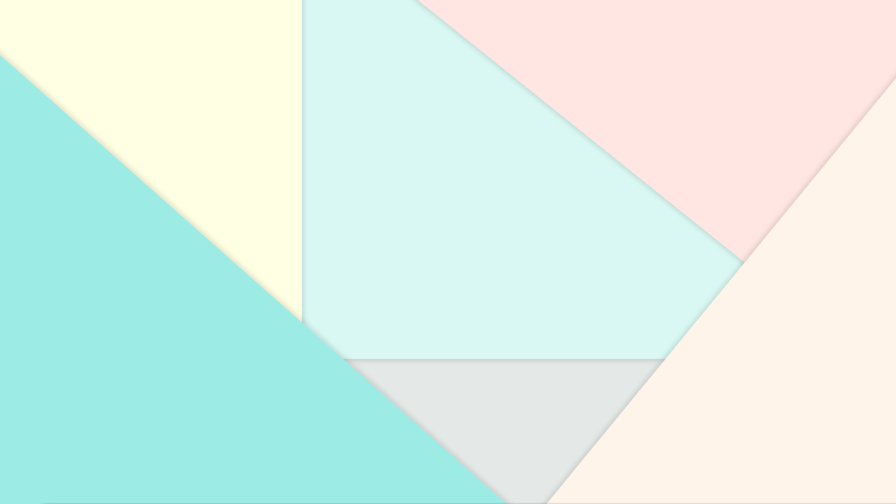
This background is drawn by a Shadertoy shader. Its source:

```glsl
// Overlapping sheets of pastel paper, each with a soft contact shadow.
// Every sheet is a half-plane given by a signed distance, painted back to
// front; lengths are in canvas heights with the origin at the lower left.

#define SHADOW_WIDTH 0.012
#define SHADOW_DEPTH 0.085
#define RIM_HEIGHT   0.0023
#define RIM_DEPTH    0.10

const vec3 GREY   = vec3(0.894, 0.914, 0.906);
const vec3 MINT   = vec3(0.855, 0.973, 0.953);
const vec3 YELLOW = vec3(1.000, 1.000, 0.890);
const vec3 PINK   = vec3(1.000, 0.902, 0.886);
const vec3 TEAL   = vec3(0.613, 0.925, 0.898);
const vec3 CREAM  = vec3(1.000, 0.957, 0.914);

// Signed distance to the line from a to b, positive on its left side.
float leftOf(vec2 p, vec2 a, vec2 b) {
    vec2 dir = normalize(b - a);
    vec2 rel = p - a;
    return dir.x * rel.y - dir.y * rel.x;
}

// Antialiased coverage of the region where d is positive.
float coverage(float d) {
    return clamp(d * iResolution.y + 0.5, 0.0, 1.0);
}

// Darken what lies below near the edge, then lay the sheet on top.
vec3 laySheet(vec3 below, vec3 paper, float d) {
    float reach = min(d, 0.0) / SHADOW_WIDTH;
    float shadow = SHADOW_DEPTH * exp(-2.5 * reach * reach);
    return mix(below * (1.0 - shadow), paper, coverage(d));
}

void mainImage(out vec4 fragColor, in vec2 fragCoord) {
    vec2 p = fragCoord / iResolution.y;

    // Back sheets: axis-aligned edges
    vec3 color = GREY;
    color = laySheet(color, MINT, p.y - 0.288);
    color = laySheet(color, YELLOW, 0.599 - p.x);

    // Front sheets: slanted edges
    color = laySheet(color, PINK, leftOf(p, vec2(0.829, 1.0), vec2(1.475, 0.4815)));
    color = laySheet(color, TEAL, leftOf(p, vec2(1.0, 0.0046), vec2(0.0, 0.891)));
    color = laySheet(color, CREAM, leftOf(p, vec2(1.778, 0.845), vec2(1.088, 0.0046)));

    // Thin dark rim along the bottom
    float rim = coverage(RIM_HEIGHT - p.y) * smoothstep(0.07, 0.10, p.x);
    color *= 1.0 - RIM_DEPTH * rim;

    fragColor = vec4(color, 1.0);
}
```
